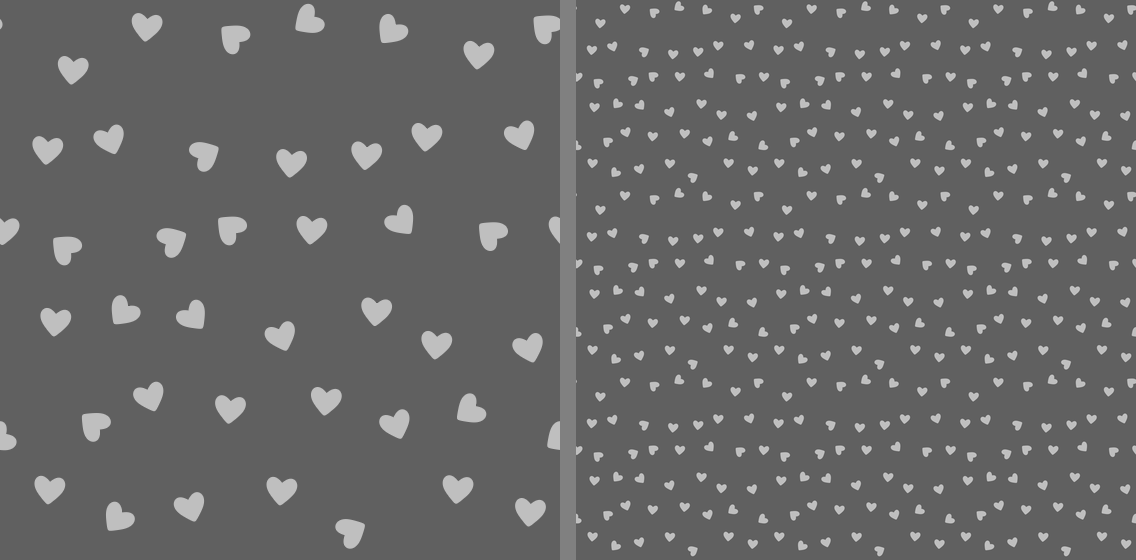
Left, the tile; right, the same tile 3 across and 3 down.
A Shadertoy shader for this pattern:

```glsl
// Scattered pale hearts on a flat grey ground, tiling in both directions.
// A staggered grid with wrapped cell ids gives each heart a hashed offset
// and one of a few hashed tilts; one implicit curve draws every heart.

const vec3 GROUND = vec3(0.376);
const vec3 HEART = vec3(0.75);
const vec2 GRID = vec2(7.0, 6.0);       // hearts per row, rows (even for the stagger)
const vec2 JITTER = vec2(0.44, 0.54);   // full range of the offset, in cells
const float HEART_RADIUS = 0.0275;      // half the heart width, in canvas units

// Sine-free hash: two values in 0..1 from a cell id and a seed.
vec2 hash22(vec2 id, float seed) {
    vec3 p = fract(vec3(id.xyx + seed) * vec3(0.1031, 0.1030, 0.0973));
    p += dot(p, p.yzx + 33.33);
    return fract((p.xx + p.yz) * p.zy);
}

// Rotates the frame so that a shape drawn in it turns counterclockwise.
vec2 turn(vec2 p, float angle) {
    float c = cos(angle), s = sin(angle);
    return vec2(c * p.x + s * p.y, c * p.y - s * p.x);
}

// Mostly near upright, some leaning, a few upside down.
float pickTilt(float chance) {
    const float tilts[12] = float[12](
        -6.0, -6.0, -6.0, -6.0, -6.0, 17.0, 19.0, 38.0, -38.0, -55.0, -130.0, 118.0);
    return radians(tilts[int(min(chance * 12.0, 11.0))]);
}

// Heart of half width 1: a disc sheared along a V-shaped ridge.
// Negative inside; the tip is rounded, the notch kept sharp.
float heartField(vec2 p) {
    p.y += 0.17;
    float rounding = mix(0.13, 0.02, smoothstep(-0.4, 0.4, p.y));
    float x = sqrt(p.x * p.x + rounding * rounding);
    float y = p.y - (1.1 - 0.5 * x) * x;
    return length(vec2(p.x, y / (y < 0.0 ? 0.86 : 0.735))) - 1.0;
}

// Nearest heart among the neighbouring cells of the staggered grid.
float scatterField(vec2 uv, vec2 grid, float radius) {
    vec2 p = uv * grid;
    float nearest = 1e3;
    for (int j = -1; j <= 1; j++) {
        float row = floor(p.y) + float(j);
        float stagger = 0.5 * mod(row, 2.0);
        for (int i = -1; i <= 1; i++) {
            vec2 cell = vec2(floor(p.x - stagger) + float(i), row);
            vec2 id = mod(cell, grid);
            vec2 centre = cell + vec2(0.5 + stagger, 0.5);
            centre += (hash22(id, 17.0) - 0.5) * JITTER;
            vec2 local = (p - centre) / (grid * radius);
            float tilt = pickTilt(hash22(id, 53.0).x);
            nearest = min(nearest, heartField(turn(local, tilt)));
        }
    }
    return nearest;
}

// Coverage of one pixel by the inside of a field.
float coverage(float field) {
    float slope = length(vec2(dFdx(field), dFdy(field)));
    return clamp(0.5 - field / max(slope, 1e-5), 0.0, 1.0);
}

void mainImage(out vec4 fragColor, in vec2 fragCoord) {
    vec2 uv = fragCoord / iResolution.xy;
    float field = scatterField(uv, GRID, HEART_RADIUS);
    fragColor = vec4(mix(GROUND, HEART, coverage(field)), 1.0);
}
```
